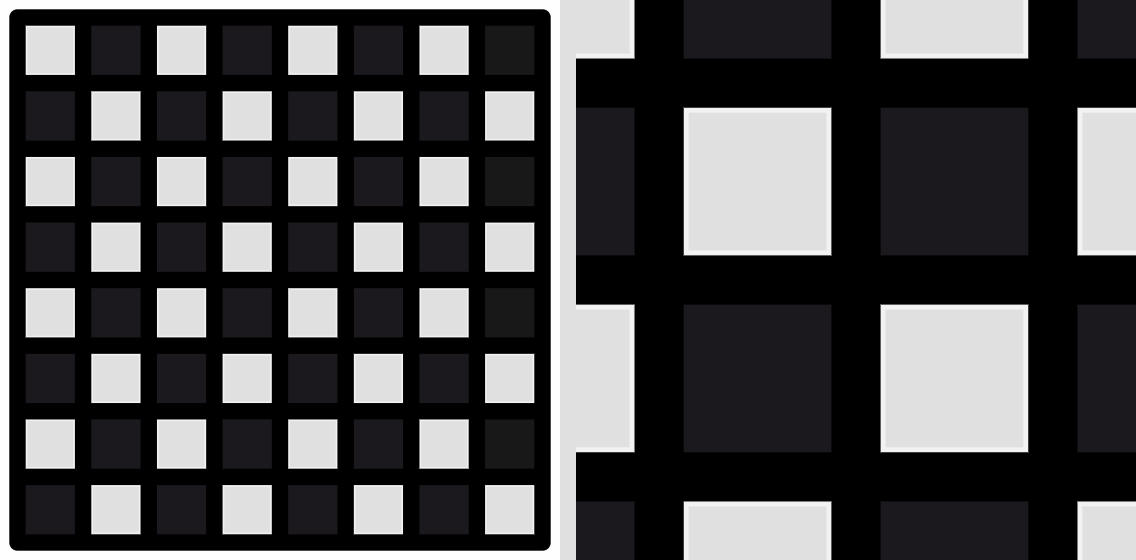
Left: the whole. Right: its middle third, enlarged.
Reproduce this pattern procedurally as a Shadertoy shader.

```glsl
// An 8 by 8 checker of separate square tiles on a black board with rounded corners.
// Space is folded into cells; box distances give the board, the tiles and a thin
// bright rim on the light tiles. The last column's dark tiles are a neutral grey.

#define TILES 8.0
#define PITCH 0.1171875
#define TILE_HALF 0.0439453
#define BOARD_HALF 0.4833984
#define CORNER_RADIUS 0.0146
#define RIM_WIDTH 0.00293
#define PAPER vec3(0.996)
#define LIGHT vec3(0.880, 0.880, 0.884)
#define RIM vec3(0.950)
#define DARK vec3(0.104, 0.098, 0.114)
#define DARK_EDGE_COLUMN vec3(0.094, 0.096, 0.097)

// Signed distance to a square with rounded corners.
float roundedSquare(vec2 p, float halfSize, float radius) {
    vec2 q = abs(p) - halfSize + radius;
    return length(max(q, 0.0)) + min(max(q.x, q.y), 0.0) - radius;
}

// Signed distance to a square with sharp corners.
float square(vec2 p, float halfSize) {
    vec2 q = abs(p) - halfSize;
    return max(q.x, q.y);
}

// Pixel coverage of the inside of a shape.
float coverage(float dist, float pixel) {
    return clamp(0.5 - dist / pixel, 0.0, 1.0);
}

void mainImage(out vec4 fragColor, in vec2 fragCoord) {
    float pixel = 1.0 / min(iResolution.x, iResolution.y);
    vec2 p = (fragCoord - 0.5 * iResolution.xy) * pixel;

    // Board
    float board = coverage(roundedSquare(p, BOARD_HALF, CORNER_RADIUS), pixel);
    vec3 color = mix(PAPER, vec3(0.0), board);

    // Cell index and position within the cell
    vec2 grid = p / PITCH + 0.5 * TILES;
    vec2 cell = clamp(floor(grid), 0.0, TILES - 1.0);
    vec2 local = (grid - cell - 0.5) * PITCH;
    float tileDist = square(local, TILE_HALF);

    // Tile colours, with a rim on the light ones
    bool isLight = mod(cell.x + cell.y, 2.0) > 0.5;
    vec3 lightTile = mix(RIM, LIGHT, coverage(tileDist + RIM_WIDTH, pixel));
    vec3 darkTile = cell.x > TILES - 1.5 ? DARK_EDGE_COLUMN : DARK;
    vec3 tile = isLight ? lightTile : darkTile;

    color = mix(color, tile, coverage(tileDist, pixel));
    fragColor = vec4(color, 1.0);
}
```
